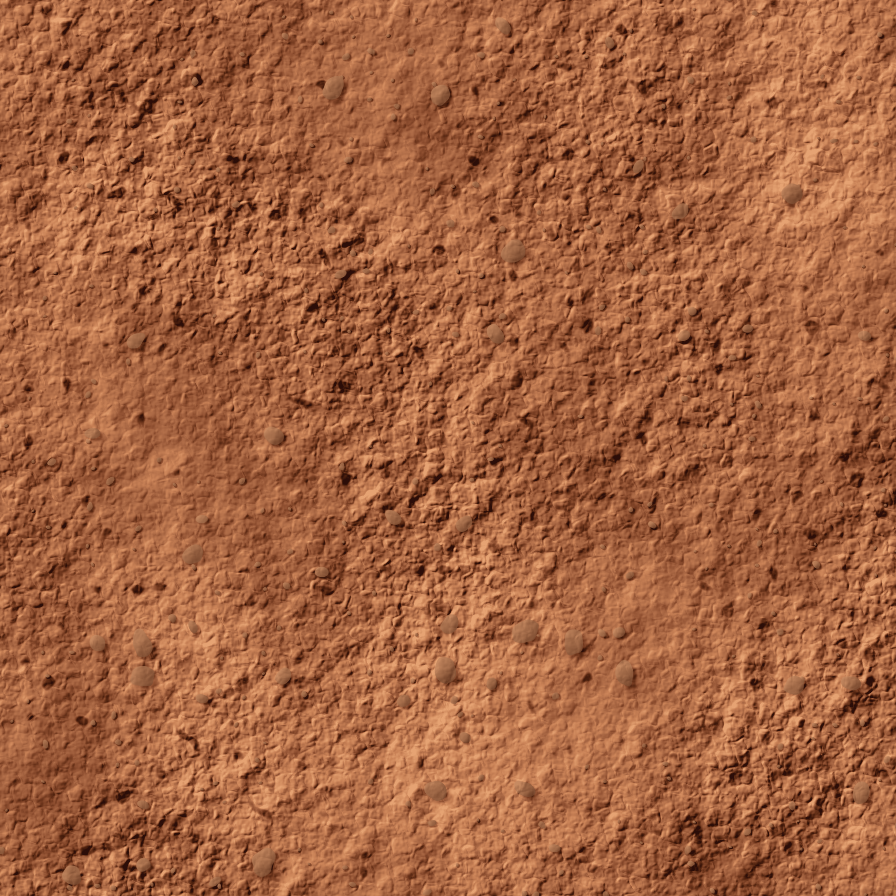
Write a WebGL 1 fragment shader that draws this texture.

```glsl
precision highp float;
// Dry red-brown soil with crumbs, pits and scattered pebbles.
// A height field of gradient noise and rounded clods is lit from the upper
// left; the resulting tone picks a colour from an earth ramp.
uniform vec2 u_resolution;

#define BASE_TONE 3.95
#define RELIEF 1.35
#define SHADOW_BIAS 1.25
#define PATCHES 1.7
#define CLOD_FREQ 50.0
#define PIT_DEPTH 2.6
#define PEBBLE_FREQ 15.0
#define PEBBLE_SHARE 0.2
#define GRIT_FREQ 42.0
#define GRIT_SHARE 0.17
#define SLOPE_STEP 0.002
#define LIGHT_DIR vec2(-0.75, 0.66)

vec2 hash2(vec2 p) {
  vec3 q = fract(p.xyx * vec3(0.1031, 0.1030, 0.0973));
  q += dot(q, q.yzx + 33.33);
  return fract((q.xx + q.yz) * q.zy);
}

float cornerSlope(vec2 cell, vec2 corner, vec2 f) {
  return dot(hash2(cell + corner) * 2.0 - 1.0, f - corner);
}

float gradientNoise(vec2 p) {
  vec2 i = floor(p), f = p - i;
  vec2 w = f * f * f * (f * (f * 6.0 - 15.0) + 10.0);
  float low = mix(cornerSlope(i, vec2(0.0), f), cornerSlope(i, vec2(1.0, 0.0), f), w.x);
  float high = mix(cornerSlope(i, vec2(0.0, 1.0), f), cornerSlope(i, vec2(1.0), f), w.x);
  return mix(low, high, w.y);
}

// Rounded crumbs of mixed size, one per cell.
float clods(vec2 p) {
  vec2 cell = floor(p);
  float top = 0.0;
  for (int y = -1; y <= 1; y++) {
    for (int x = -1; x <= 1; x++) {
      vec2 c = cell + vec2(float(x), float(y));
      vec2 d = p - c - 0.15 - 0.7 * hash2(c + 17.0);
      float radius = mix(0.15, 0.62, hash2(c + 71.0).x);
      top = max(top, radius - dot(d, d) / radius);
    }
  }
  return top;
}

float soilHeight(vec2 p) {
  vec2 warp = vec2(gradientNoise(p * 85.0), gradientNoise(p * 85.0 + 40.0));
  vec2 q = p + warp * 0.009;
  float h = 0.5 * clods(q * CLOD_FREQ) / CLOD_FREQ;
  h += 0.5 * clods(q * CLOD_FREQ * 2.1 + 9.0) / (CLOD_FREQ * 2.1);
  float freq = 27.0;
  for (int i = 0; i < 4; i++) {
    h += 0.48 * gradientNoise(p * freq + float(i) * 13.7) / freq;
    freq *= 2.07;
  }
  return h;
}

// Scattered stones: x = coverage, y = light on the stone, z = thrown shadow.
vec3 pebbles(vec2 p, float freq, float share) {
  vec2 q = p * freq, cell = floor(q);
  float edge = 1.5 * freq / min(u_resolution.x, u_resolution.y);
  float ragged = 0.35 * gradientNoise(q * 5.0);
  vec3 stone = vec3(0.0);
  for (int y = -1; y <= 1; y++) {
    for (int x = -1; x <= 1; x++) {
      vec2 c = cell + vec2(float(x), float(y));
      vec2 pick = hash2(c + 5.0), shape = hash2(c + 53.0);
      float present = step(pick.x, share);
      float radius = mix(0.11, 0.25, shape.x * shape.x);
      float angle = 6.283 * shape.y;
      mat2 turn = mat2(cos(angle), sin(angle), -sin(angle), cos(angle));
      vec2 squash = vec2(1.0, mix(1.1, 1.6, pick.y));
      vec2 d = q - c - 0.2 - 0.6 * hash2(c + 91.0);
      float dist = length(turn * d * squash) / radius + ragged;
      vec2 shaded = turn * (d + LIGHT_DIR * radius * 0.45) * squash;
      float cover = present * (1.0 - smoothstep(1.0 - edge / radius, 1.0, dist));
      float light = 0.58 + 0.42 * dot(d, LIGHT_DIR) / radius;
      float shadow = present * (1.0 - smoothstep(0.6, 1.2, length(shaded) / radius + ragged));
      stone.y = mix(stone.y, light, step(stone.x, cover) * step(0.001, cover));
      stone.x = max(stone.x, cover);
      stone.z = max(stone.z, shadow);
    }
  }
  return stone;
}

// Tone 0 is the deepest crevice, 6 the brightest dust.
vec3 earthRamp(float t) {
  vec3 c = mix(vec3(0.17, 0.05, 0.03), vec3(0.29, 0.12, 0.05), clamp(t, 0.0, 1.0));
  c = mix(c, vec3(0.43, 0.21, 0.11), clamp(t - 1.0, 0.0, 1.0));
  c = mix(c, vec3(0.56, 0.31, 0.19), clamp(t - 2.0, 0.0, 1.0));
  c = mix(c, vec3(0.67, 0.41, 0.27), clamp(t - 3.0, 0.0, 1.0));
  c = mix(c, vec3(0.79, 0.51, 0.34), clamp(t - 4.0, 0.0, 1.0));
  return mix(c, vec3(0.90, 0.64, 0.45), clamp((t - 5.0) * 0.7, 0.0, 1.0));
}

void main() {
  vec2 p = gl_FragCoord.xy / min(u_resolution.x, u_resolution.y);

  // Relief, rougher in some areas and worn smooth in others.
  float slope = (soilHeight(p) - soilHeight(p + LIGHT_DIR * SLOPE_STEP)) / SLOPE_STEP;
  float rough = clamp(1.0 + 1.3 * gradientNoise(p * 3.5 + 21.0), 0.55, 1.4);
  float relief = RELIEF * rough * slope;
  float patches = gradientNoise(p * 3.0 + 4.0) + 0.8 * gradientNoise(p * 7.0 + 8.0)
                + 0.5 * gradientNoise(p * 18.0 + 2.0);
  float pits = smoothstep(0.3, 0.48, gradientNoise(p * 48.0 + 60.0) + 0.15 * (rough - 1.0));
  float tone = BASE_TONE + PATCHES * patches - PIT_DEPTH * pits;
  tone += relief * (relief < 0.0 ? SHADOW_BIAS : 0.9);

  // Stones lie on top of the soil and shade it.
  vec3 large = pebbles(p, PEBBLE_FREQ, PEBBLE_SHARE);
  vec3 grit = pebbles(p + 3.1, GRIT_FREQ, GRIT_SHARE);
  vec3 colour = earthRamp(tone - 2.0 * max(large.z, grit.z));
  vec3 stoneDark = vec3(0.40, 0.22, 0.13), stoneLit = vec3(0.78, 0.54, 0.38);
  float grain = 0.12 * slope;
  colour = mix(colour, mix(stoneDark, stoneLit, clamp(grit.y + grain, 0.0, 1.0)), grit.x);
  colour = mix(colour, mix(stoneDark, stoneLit, clamp(large.y + grain, 0.0, 1.0)), large.x);
  gl_FragColor = vec4(colour, 1.0);
}
```
